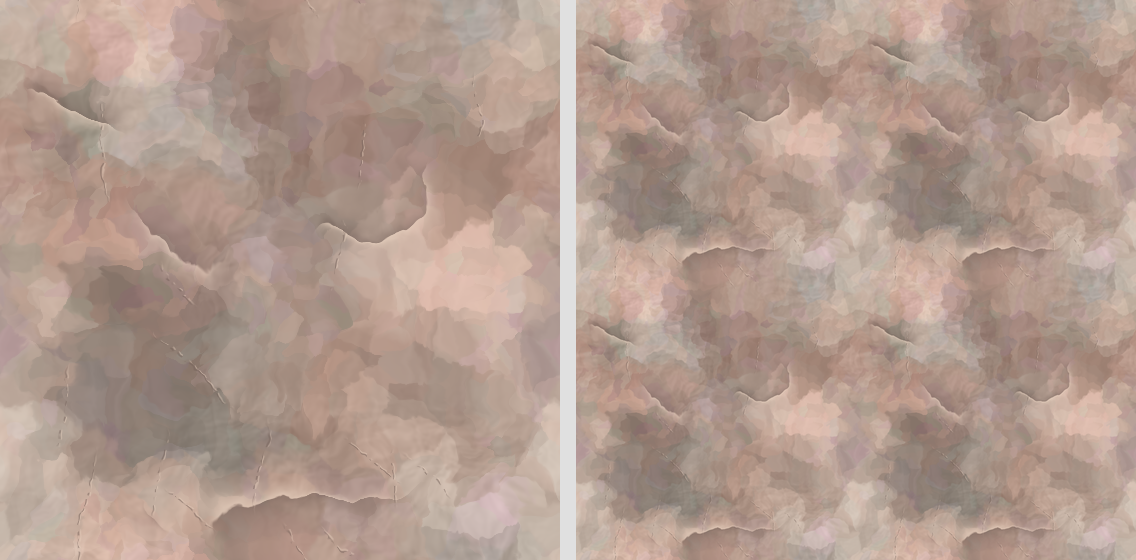
Left, the tile; right, the same tile 2 across and 2 down.
Reproduce this texture procedurally as a three.js fragment shader.

```glsl
// Weathered rose-beige stone painted in ragged overlapping dabs, with chipped ledges and fine cracks.
varying vec2 vUv;

const vec3 DARK = vec3(0.53, 0.45, 0.405);
const vec3 LIGHT = vec3(0.86, 0.77, 0.71);
const vec3 SHADOW = vec3(0.45, 0.375, 0.345);
const vec3 RIM = vec3(0.90, 0.81, 0.74);
const vec3 BLUSH = vec3(0.065, -0.025, -0.045);
const vec3 LILAC = vec3(-0.015, -0.03, 0.035);
const vec3 MOSS = vec3(-0.04, 0.02, 0.0);
const float TONE_MID = 0.56;
const float TONE_GAIN = 1.5;
const float DAB_JITTER = 0.42;
const float LEDGE_LEVEL = 0.54;
const float RELIEF = 0.5;
const float CRACK_WIDTH = 0.0024;
const int CRACKS = 16;

float hash(vec2 p, float seed) {
  vec3 q = fract(vec3(p.xyx + seed * 17.31) * vec3(0.1031, 0.1030, 0.0973));
  q += dot(q, q.yzx + 33.33);
  return fract((q.x + q.y) * q.z);
}

// Value noise that wraps after a whole number of cells.
float noise(vec2 uv, vec2 cells, float seed) {
  vec2 p = uv * cells;
  vec2 i = floor(p);
  vec2 f = p - i;
  f = f * f * (3.0 - 2.0 * f);
  vec2 a = mod(i, cells);
  vec2 b = mod(i + 1.0, cells);
  return mix(mix(hash(a, seed), hash(vec2(b.x, a.y), seed), f.x),
             mix(hash(vec2(a.x, b.y), seed), hash(b, seed), f.x), f.y);
}

float fbm(vec2 uv, float cells, float seed) {
  float sum = 0.0;
  float amp = 0.533;
  for (int i = 0; i < 4; i++) {
    sum += amp * noise(uv, vec2(cells), seed + float(i));
    cells *= 2.0;
    amp *= 0.5;
  }
  return sum;
}

vec2 warp(vec2 uv, float cells, float amount, float seed) {
  return uv + amount * (vec2(fbm(uv, cells, seed), fbm(uv, cells, seed + 5.0)) - 0.5);
}

// Broad pigment: tone and blush, varied by each dab's own random values.
vec3 pigment(vec2 uv, float toneRand, float tintRand) {
  float tone = 0.6 * noise(uv, vec2(4.0), 1.0) + 0.4 * noise(uv, vec2(9.0), 2.0);
  tone = TONE_MID + (tone - 0.5) * TONE_GAIN + (toneRand - 0.5) * DAB_JITTER;
  vec3 col = mix(DARK, LIGHT, clamp(tone, 0.0, 1.0));
  col += BLUSH * (noise(uv, vec2(5.0), 3.0) - 0.5 + 0.7 * (fract(tintRand * 7.0) - 0.5));
  col += LILAC * smoothstep(0.75, 1.0, tintRand);
  return col + MOSS * (1.0 - smoothstep(0.0, 0.08, tintRand));
}

// Flat-coloured dabs: Voronoi cells on a wrapping grid, blended at the edges.
vec3 dabs(vec2 uv, float cells, float sharpness, float seed) {
  vec2 p = uv * cells;
  vec2 base = floor(p);
  vec3 sum = vec3(0.0);
  float total = 0.0;
  for (int y = -1; y <= 1; y++) {
    for (int x = -1; x <= 1; x++) {
      vec2 cell = base + vec2(float(x), float(y));
      vec2 id = mod(cell, cells);
      vec2 jitter = vec2(hash(id, seed), hash(id, seed + 1.0));
      vec2 d = cell + jitter - p;
      float w = exp(-sharpness * dot(d, d));
      sum += w * pigment((id + jitter) / cells, hash(id, seed + 2.0), hash(id, seed + 3.0));
      total += w;
    }
  }
  return sum / total;
}

// Short jagged cracks: x is the pale lip, y the dark gap.
vec2 cracks(vec2 uv) {
  vec2 lines = vec2(0.0);
  float wobble = 0.03 * (fbm(uv, 14.0, 60.0) - 0.5) + 0.004 * noise(uv, vec2(110.0), 65.0);
  float grain = smoothstep(0.3, 0.6, noise(uv, vec2(170.0), 66.0));
  for (int i = 0; i < CRACKS; i++) {
    vec2 id = vec2(float(i), 3.0);
    vec2 q = fract(uv - vec2(hash(id, 70.0), hash(id, 71.0))) - 0.5;
    float angle = mix(-0.9, -1.6, step(0.5, hash(id, 72.0))) + 0.4 * (hash(id, 73.0) - 0.5);
    vec2 dir = vec2(cos(angle), sin(angle));
    float halfLength = mix(0.04, 0.13, hash(id, 74.0));
    float across = dot(q, vec2(-dir.y, dir.x)) + wobble;
    float ends = 1.0 - smoothstep(halfLength * 0.5, halfLength, abs(dot(q, dir)));
    vec2 offset = abs(across + CRACK_WIDTH * vec2(-0.6, 0.6));
    lines = max(lines, ends * grain * (1.0 - smoothstep(vec2(0.0), vec2(CRACK_WIDTH), offset)));
  }
  return lines;
}

void main() {
  // Ragged dabs from large to small.
  vec2 uv = warp(warp(vUv, 9.0, 0.09, 20.0), 36.0, 0.03, 30.0);
  float crisp = mix(15.0, 75.0, noise(vUv, vec2(6.0), 40.0));
  vec3 col = dabs(uv, 9.0, crisp, 100.0);
  col = mix(col, dabs(uv, 16.0, crisp, 110.0), 0.5);
  float small = smoothstep(0.35, 0.55, noise(uv, vec2(11.0), 41.0));
  col = mix(col, dabs(uv, 29.0, crisp, 120.0), 0.5 * small);

  // Crumpled relief lit from the upper left, plus dragged brush streaks.
  vec2 fold = warp(vUv, 7.0, 0.12, 44.0);
  float slope = fbm(fold, 12.0, 47.0) - fbm(fold + vec2(-0.004, 0.005), 12.0, 47.0);
  col += RELIEF * slope * smoothstep(0.35, 0.75, noise(vUv, vec2(5.0), 43.0));
  col += 0.03 * (noise(uv, vec2(80.0, 10.0), 42.0) - 0.5);

  // Broken ledges: shade under one side, an uneven lit rim on the other.
  vec2 chip = warp(warp(vUv, 6.0, 0.14, 50.0), 30.0, 0.025, 80.0);
  float ledge = 0.45 * (noise(chip, vec2(3.0), 54.0) - LEDGE_LEVEL);
  float present = smoothstep(0.45, 0.7, noise(chip, vec2(6.0), 58.0));
  float inside = smoothstep(-0.001, 0.001, ledge);
  float rimWidth = mix(0.002, 0.014, noise(chip, vec2(18.0), 59.0));
  col = mix(col, SHADOW, 0.6 * present * inside * exp(-max(ledge, 0.0) / 0.022));
  col = mix(col, RIM, 0.8 * present * (1.0 - inside) * exp(min(ledge, 0.0) / rimWidth));

  vec2 lines = cracks(vUv);
  col = mix(col, RIM, 0.45 * lines.x);
  col = mix(col, SHADOW, 0.5 * lines.y);
  gl_FragColor = vec4(col, 1.0);
}
```
